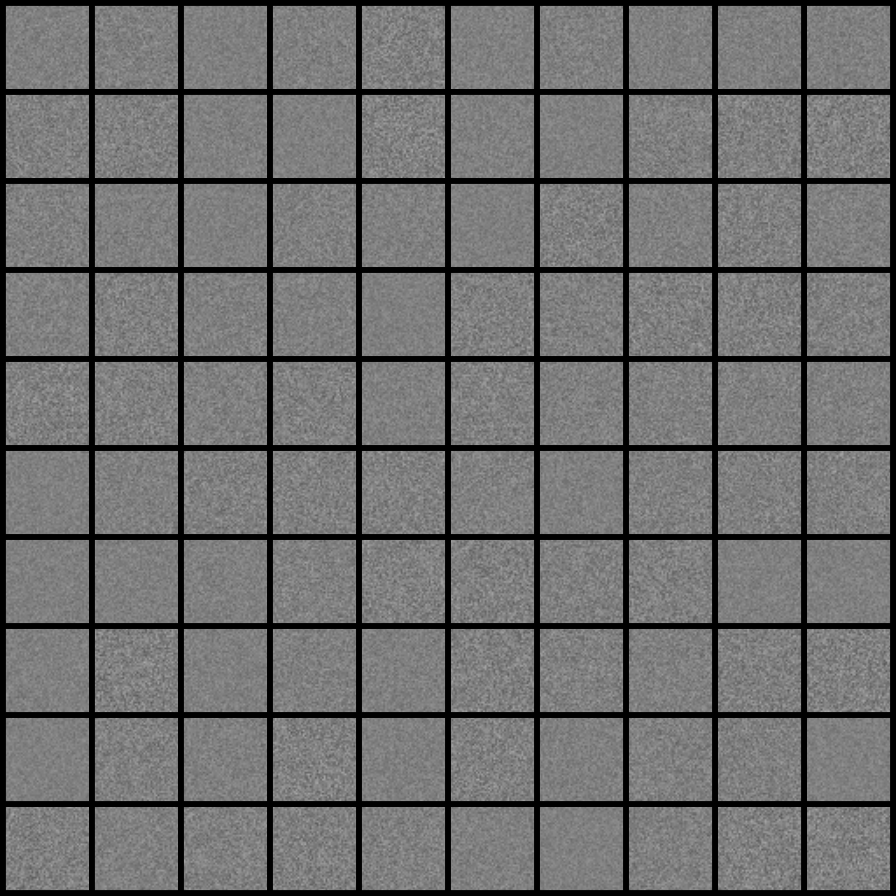
This pattern is drawn by a Shadertoy shader. Its source:

```glsl
// Ten by ten grid of grainy grey tiles parted by thin black lines.

const float TILES = 10.0;            // tiles across and down
const float LINE_WIDTH = 0.0066;     // share of the canvas
const float GRAINS = 512.0;          // noise grains across the canvas
const float GRAIN_DEVIATION = 0.05;  // typical spread of the grey
const float CONTRAST_MIN = 0.68;     // grain strength of the calmest tile
const float CONTRAST_MAX = 1.28;     // grain strength of the roughest tile
const vec3 TILE_COLOR = vec3(0.5);
const vec3 LINE_COLOR = vec3(0.0);

// Integer hash: three uniform values in 0..1
vec3 hash3(ivec2 cell, uint seed) {
    uvec3 v = uvec3(uvec2(cell), seed) * 1664525u + 1013904223u;
    v.x += v.y * v.z;
    v.y += v.z * v.x;
    v.z += v.x * v.y;
    v ^= v >> 16u;
    v.x += v.y * v.z;
    v.y += v.z * v.x;
    v.z += v.x * v.y;
    return vec3(v >> 8u) / 16777216.0;
}

// Near-normal value with zero mean and unit deviation
float bellHash(ivec2 cell) {
    return 2.0 * (dot(hash3(cell, 7u), vec3(1.0)) - 1.5);
}

// Grain values blended between lattice points
float grainNoise(vec2 p) {
    p -= 0.5;
    ivec2 cell = ivec2(floor(p));
    vec2 f = fract(p);
    float low = mix(bellHash(cell), bellHash(cell + ivec2(1, 0)), f.x);
    float high = mix(bellHash(cell + ivec2(0, 1)), bellHash(cell + ivec2(1, 1)), f.x);
    return mix(low, high, f.y);
}

void mainImage(out vec4 fragColor, in vec2 fragCoord) {
    vec2 uv = fragCoord / iResolution.xy;
    vec2 pixel = 1.0 / iResolution.xy;

    // Grid lines centred so that the outer ones lie fully on the canvas
    float pitch = (1.0 - LINE_WIDTH) / TILES;
    vec2 grid = (uv - 0.5 * LINE_WIDTH) / pitch;
    vec2 lineDistance = abs(fract(grid + 0.5) - 0.5) * pitch - 0.5 * LINE_WIDTH;
    vec2 inside = clamp(lineDistance / pixel + 0.5, 0.0, 1.0);

    // Grain with its own strength in each tile
    float contrast = mix(CONTRAST_MIN, CONTRAST_MAX, hash3(ivec2(floor(grid)), 31u).x);
    float grain = grainNoise(uv * GRAINS) * GRAIN_DEVIATION * contrast;

    vec3 color = mix(LINE_COLOR, TILE_COLOR + grain, inside.x * inside.y);
    fragColor = vec4(clamp(color, 0.0, 1.0), 1.0);
}
```
